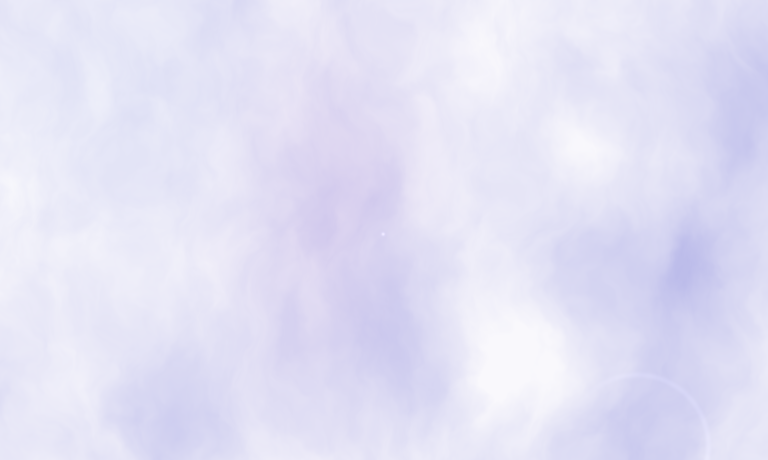
Reproduce this texture procedurally as a Shadertoy shader.

```glsl
// Soft lavender clouds with pale openings, violet shadows and a faint halo.

const vec3 PALE_MIST = vec3(0.975, 0.972, 0.988);
const vec3 DEEP_LILAC = vec3(0.695, 0.695, 0.905);
const vec3 PINK_SHIFT = vec3(0.012, -0.014, -0.008);
const int PATCH_COUNT = 12;

// Broad patches: centre x, centre y, radius, density (negative is bright)
const vec4 PATCHES[PATCH_COUNT] = vec4[PATCH_COUNT](
    vec4(0.71, 0.52, 0.17, 0.22), vec4(0.85, 0.25, 0.17, 0.27),
    vec4(1.51, 0.41, 0.11, 0.60), vec4(1.41, 0.06, 0.14, 0.40),
    vec4(0.38, 0.06, 0.13, 0.24), vec4(1.63, 0.78, 0.16, 0.36),
    vec4(1.27, 0.46, 0.10, 0.20), vec4(1.10, 0.25, 0.14, -0.34),
    vec4(1.26, 0.67, 0.06, -0.22), vec4(1.05, 0.84, 0.11, -0.18),
    vec4(0.21, 0.68, 0.15, -0.12), vec4(0.02, 0.38, 0.15, -0.16));

float hash(vec2 cell) {
    vec3 q = fract(cell.xyx * vec3(0.1031, 0.1030, 0.0973));
    q += dot(q, q.yzx + 33.33);
    return fract((q.x + q.y) * q.z);
}

float valueNoise(vec2 p) {
    vec2 cell = floor(p);
    vec2 f = fract(p);
    vec2 u = f * f * f * (f * (f * 6.0 - 15.0) + 10.0);
    float low = mix(hash(cell), hash(cell + vec2(1, 0)), u.x);
    float high = mix(hash(cell + vec2(0, 1)), hash(cell + vec2(1, 1)), u.x);
    return mix(low, high, u.y);
}

// Layered noise centred on zero; each octave is turned to hide the grid
float fbm(vec2 p, int octaves) {
    mat2 turn = mat2(0.8, 0.6, -0.6, 0.8);
    float sum = 0.0;
    float amplitude = 0.5;
    for (int i = 0; i < octaves; i++) {
        sum += amplitude * (valueNoise(p) - 0.5);
        p = turn * p * 2.03 + 17.3;
        amplitude *= 0.52;
    }
    return sum;
}

float softBlob(vec2 p, vec2 centre, vec2 radius) {
    vec2 d = (p - centre) / radius;
    return exp(-dot(d, d));
}

float patchDensity(vec2 p) {
    float density = 0.0;
    for (int i = 0; i < PATCH_COUNT; i++) {
        vec4 spot = PATCHES[i];
        density += spot.w * softBlob(p, spot.xy, spot.z * vec2(1.0, 1.35));
    }
    return density;
}

float haloLine(vec2 p, vec2 centre, float radius, float width) {
    float d = abs(length(p - centre) - radius);
    return 1.0 - smoothstep(0.0, width, d);
}

void mainImage(out vec4 fragColor, in vec2 fragCoord) {
    vec2 p = fragCoord / iResolution.y;

    // Ragged cloud outlines
    vec2 warp = vec2(fbm(p * 5.0 + 5.0, 5), fbm(p * 5.0 + 41.0, 5));
    vec2 drift = p + 0.15 * warp;

    // Broad shadows, billows and thin upright wisps
    float density = 0.25 + patchDensity(drift);
    density += 0.40 * fbm(drift * vec2(6.5, 5.0) + 9.0, 5);
    density += 0.17 * fbm(drift * vec2(22.0, 11.0) + 63.0, 4);
    density = clamp(density, 0.0, 1.0);
    vec3 color = mix(PALE_MIST, DEEP_LILAC, density);

    // Warm violet centre, cooler upper left
    color += PINK_SHIFT * 1.2 * softBlob(drift, vec2(0.70, 0.56), vec2(0.20, 0.36));
    color -= PINK_SHIFT * 0.3 * softBlob(p, vec2(0.25, 0.80), vec2(0.35, 0.30));

    // Faint halo, fading to the left, and one tiny glint
    float haloFade = smoothstep(1.22, 1.42, p.x);
    color += 0.022 * haloFade * haloLine(p, vec2(1.385, 0.030), 0.155, 0.010);
    color += 0.10 * softBlob(p, vec2(0.833, 0.491), vec2(0.0035));

    fragColor = vec4(clamp(color, 0.0, 1.0), 1.0);
}
```
